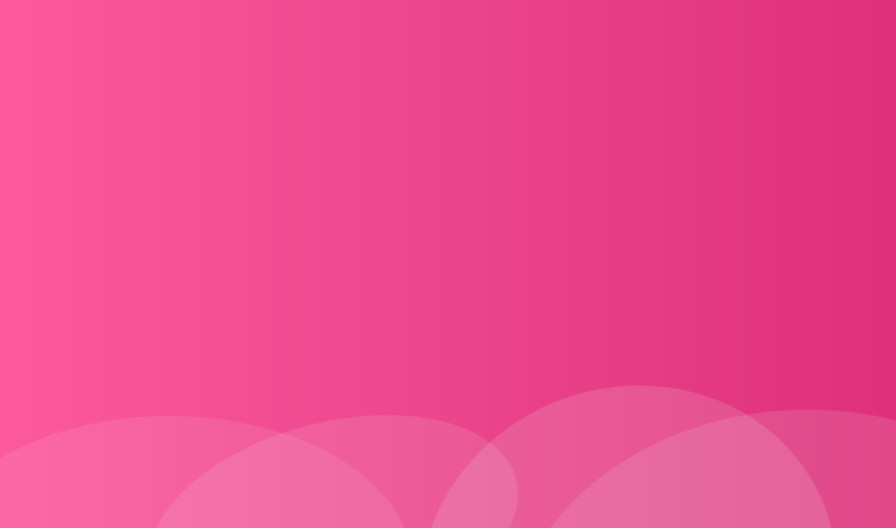
This background is drawn by a WebGL 2 fragment shader. Its source:

```glsl
#version 300 es
precision highp float;
// Pink horizontal gradient with translucent overlapping ellipses along the bottom.

uniform vec2 u_resolution;
out vec4 fragColor;

// Gradient colours, left to right
const vec3 LEFT_PINK = vec3(0.990, 0.353, 0.614);
const vec3 MIDDLE_PINK = vec3(0.922, 0.272, 0.546);
const vec3 RIGHT_PINK = vec3(0.870, 0.190, 0.478);
const vec3 VEIL_COLOR = vec3(0.94, 0.93, 0.93);

// Ellipses in units of the canvas width: centre.xy, half extents.zw
const int ELLIPSE_COUNT = 4;
const vec4 ELLIPSES[ELLIPSE_COUNT] = vec4[](
    vec4(0.189, -0.044, 0.272, 0.169),
    vec4(0.372, 0.001, 0.206, 0.125),
    vec4(0.701, -0.062, 0.233, 0.221),
    vec4(0.902, -0.141, 0.336, 0.273));
// Lean to the right (0 = upright) and opacity of each ellipse
const vec2 LEAN_OPACITY[ELLIPSE_COUNT] = vec2[](
    vec2(0.0, 0.10), vec2(0.292, 0.12), vec2(0.054, 0.15), vec2(0.0, 0.125));

vec3 backdrop(float x) {
    vec3 leftHalf = mix(LEFT_PINK, MIDDLE_PINK, clamp(2.0 * x, 0.0, 1.0));
    return mix(leftHalf, RIGHT_PINK, clamp(2.0 * x - 1.0, 0.0, 1.0));
}

// Zero on the outline, negative inside; lean shears the ellipse within its extents
float leaningEllipse(vec2 p, vec4 ellipse, float lean) {
    vec2 q = (p - ellipse.xy) / ellipse.zw;
    float form = dot(q, q) - 2.0 * lean * q.x * q.y;
    return sqrt(form / (1.0 - lean * lean)) - 1.0;
}

void main() {
    vec2 p = gl_FragCoord.xy / u_resolution.x;
    vec3 color = backdrop(p.x);

    // Layer the translucent ellipses with smooth edges
    for (int i = 0; i < ELLIPSE_COUNT; i++) {
        float d = leaningEllipse(p, ELLIPSES[i], LEAN_OPACITY[i].x);
        float edge = max(fwidth(d), 1e-5);
        float coverage = 1.0 - smoothstep(-edge, edge, d);
        color = mix(color, VEIL_COLOR, coverage * LEAN_OPACITY[i].y);
    }
    fragColor = vec4(color, 1.0);
}
```
